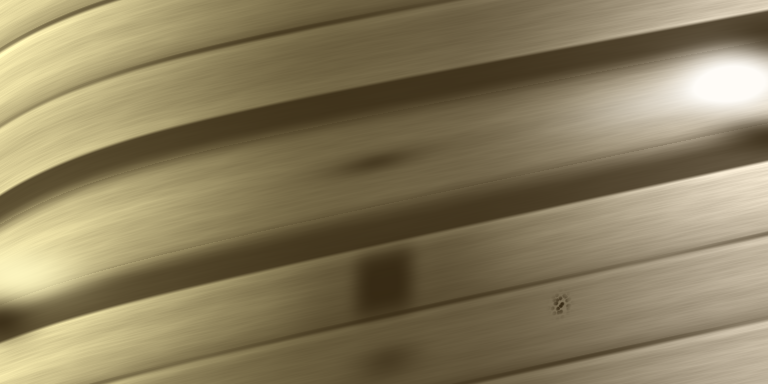
Write a Shadertoy shader that draws this texture.

```glsl
const vec3 DARK_METAL = vec3(0.19, 0.14, 0.06);
const vec3 WARM_METAL = vec3(0.84, 0.79, 0.58);
const vec3 COOL_METAL = vec3(0.83, 0.78, 0.69);
const vec3 WARM_GLINT = vec3(1.00, 0.97, 0.76);
const vec3 COOL_GLINT = vec3(1.00, 0.99, 0.97);

// Levels are heights of the curved lines at the left edge.
const float GROOVES[4] = float[4](-0.30, -0.08, 0.674, 0.87);
const float UPPER_LIP = 0.492;
const float RIDGE_TOP = 0.415;
const float RIDGE_BASE = 0.205;
const float LOWER_LIP = 0.107;
const float GROOVE_WIDTH = 0.007;
const float EDGE_SOFTNESS = 0.006;
const float CENTRE_LIGHT = 0.41;
const float SIDE_LIGHT = 1.16;
const float BRUSH_DEPTH = 0.09;

vec2 hash2(vec2 p) {
    vec3 q = fract(p.xyx * vec3(0.1031, 0.1030, 0.0973));
    q += dot(q, q.yzx + 33.33);
    return fract((q.xx + q.yz) * q.zy);
}

// Distance to the nearest scattered cell point
float cellular(vec2 p) {
    vec2 cell = floor(p);
    float nearest = 2.0;
    for (int j = -1; j <= 1; j++)
        for (int i = -1; i <= 1; i++) {
            vec2 neighbour = cell + vec2(i, j);
            nearest = min(nearest, length(neighbour + hash2(neighbour) - p));
        }
    return nearest;
}

float blot(vec2 p, vec2 centre, vec2 radius) {
    vec2 d = (p - centre) / radius;
    return exp(-dot(d, d));
}

float squareBlot(vec2 p, vec2 centre, vec2 radius) {
    vec2 d = (p - centre) / radius;
    d *= d;
    return exp(-dot(d, d));
}

// Follow the bowed bands back to the left edge
float bandLevel(vec2 p) {
    float level = p.y - 0.2 * p.x;
    for (int i = 0; i < 5; i++) {
        float high = smoothstep(0.12, 0.5, level);
        float rise = mix(0.215, 0.185, high) * p.x;
        rise += mix(0.043, 0.112, high) * (1.0 - exp(-4.0 * p.x));
        level = p.y - rise;
    }
    return level;
}

float above(float edge, float level) {
    return smoothstep(-EDGE_SOFTNESS, EDGE_SOFTNESS, level - edge);
}

// Shading across the bands
float bandProfile(float level, float x) {
    float profile = mix(1.0, 0.88, above(UPPER_LIP, level));
    profile *= mix(0.80, 1.0, above(GROOVES[1], level));
    profile *= mix(1.0, 1.15, above(GROOVES[2], level));
    float ridge = (level - RIDGE_BASE) / (RIDGE_TOP - RIDGE_BASE);
    float onRidge = step(0.0, ridge) * step(ridge, 1.0);
    profile -= onRidge * 0.15 * pow(abs(2.0 * ridge - 1.0), 2.0);

    float upperShade = smoothstep(RIDGE_TOP - 0.035, RIDGE_TOP + 0.03, level)
                     * (1.0 - above(UPPER_LIP, level));
    float lowerShade = above(LOWER_LIP, level)
                     * (1.0 - smoothstep(RIDGE_BASE - 0.05, RIDGE_BASE + 0.025, level));
    profile *= 1.0 - 0.77 * upperShade - 0.72 * lowerShade;

    // Worn bright lips beside the shaded channels
    float lipGlow = mix(0.14, 0.32, smoothstep(0.6, 1.6, x));
    profile += lipGlow * above(UPPER_LIP, level) * exp(-max(level - UPPER_LIP, 0.0) * 45.0);
    profile += lipGlow * (1.0 - above(LOWER_LIP, level)) * exp(-max(LOWER_LIP - level, 0.0) * 50.0);

    // Grooves that fade and thicken unevenly
    for (int i = 0; i < 4; i++) {
        float d = level - GROOVES[i];
        float wear = 0.8 + 0.2 * sin(x * 5.3 + float(i) * 2.1);
        float line = 1.0 - smoothstep(GROOVE_WIDTH * 0.2, GROOVE_WIDTH * 1.8, abs(d));
        float shade = 0.38 * step(0.0, d) * exp(-d * 28.0);
        profile *= 1.0 - max(0.65 * wear * line, shade);
        profile += 0.13 * blot(vec2(d), vec2(-0.018), vec2(0.014));
    }
    return profile;
}

// Tarnish and pits, placed along the bands
float tarnish(vec2 q) {
    float stain = 0.62 * squareBlot(q, vec2(1.0, 0.005), vec2(0.078, 0.09));
    stain += 0.30 * squareBlot(q, vec2(1.02, 0.01), vec2(0.25, 0.095));
    stain += 0.55 * blot(q, vec2(1.01, -0.20), vec2(0.085, 0.045));
    stain += 0.40 * blot(q, vec2(0.98, 0.305), vec2(0.09, 0.020));
    stain += 0.25 * blot(q, vec2(0.98, 0.31), vec2(0.22, 0.035));
    float pit = blot(q, vec2(1.46, -0.15), vec2(0.018, 0.022));
    return stain + pit * smoothstep(0.65, 0.2, cellular(q * 85.0));
}

void mainImage(out vec4 fragColor, in vec2 fragCoord) {
    vec2 p = fragCoord / iResolution.xy * vec2(2.0, 1.0);
    float level = bandLevel(p);
    vec2 q = vec2(p.x, level);

    float side = smoothstep(0.12, 1.12, abs(p.x - 1.03));
    float tone = mix(CENTRE_LIGHT, SIDE_LIGHT, side) * bandProfile(level, p.x);

    // Fine brushing over broad, uneven polish
    float brush = cellular(q * vec2(7.0, 130.0)) + 0.5 * cellular(q * vec2(16.0, 260.0)) - 0.75;
    float polish = sin(level * 61.0 + sin(p.x * 3.1)) + sin(level * 103.0 - p.x * 2.3);
    tone *= 1.0 + BRUSH_DEPTH * brush + 0.025 * polish;
    tone *= 1.0 - min(tarnish(q), 0.9);

    // Dark reflections at the ends of the ridge
    tone *= 1.0 - 0.75 * blot(p, vec2(2.0, 0.65), vec2(0.13, 0.045));
    tone *= 1.0 - 0.75 * blot(p, vec2(2.02, 0.89), vec2(0.12, 0.06));
    tone *= 1.0 - 0.85 * blot(p, vec2(0.0, 0.17), vec2(0.08, 0.06));

    vec3 metal = mix(WARM_METAL, COOL_METAL, smoothstep(0.6, 1.9, p.x));
    vec3 color = mix(DARK_METAL, metal, tone);
    color = mix(color, WARM_GLINT, 0.9 * blot(p, vec2(0.04, 0.285), vec2(0.15, 0.065)));
    float glint = blot(p, vec2(1.91, 0.785), vec2(0.12, 0.07));
    glint += 0.4 * blot(q, vec2(1.78, 0.315), vec2(0.25, 0.055));
    color = mix(color, COOL_GLINT, min(1.0, 1.2 * glint));
    fragColor = vec4(clamp(color, 0.0, 1.0), 1.0);
}
```
